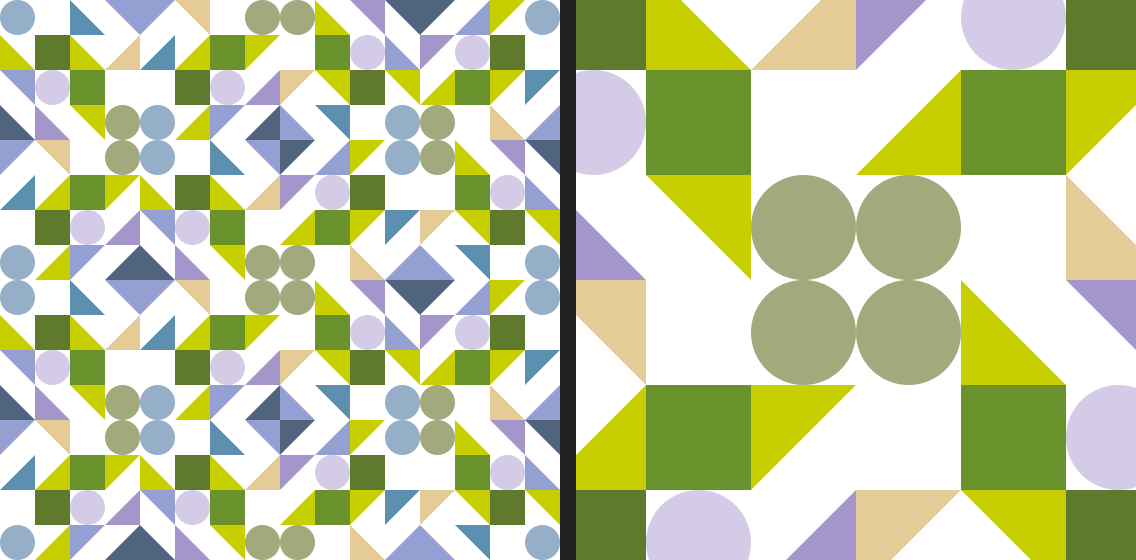
Left, the full canvas; right, a detail of the centre.
A WebGL 1 fragment shader for this pattern:

```glsl
precision highp float;
// Geometric quilt of discs, squares and half-square triangles on white.
// One 4 by 4 cell tile is laid in quarter turns: 0 1 2 3 along even rows
// of tiles and 1 0 3 2 along odd rows, giving rosettes and pinwheels.

uniform vec2 u_resolution;

const float TILES = 4.0;         // tiles across and down the canvas
const float CELLS = 4.0;         // cells along a tile side
const float DISC_RADIUS = 0.5;   // in cells

const vec3 WHITE      = vec3(1.0);
const vec3 MIST_BLUE  = vec3(0.584, 0.686, 0.784);
const vec3 SAGE       = vec3(0.635, 0.667, 0.490);
const vec3 LAVENDER   = vec3(0.831, 0.796, 0.902);
const vec3 MOSS       = vec3(0.373, 0.478, 0.176);
const vec3 LEAF       = vec3(0.416, 0.573, 0.173);
const vec3 LIME       = vec3(0.784, 0.812, 0.000);
const vec3 TEAL       = vec3(0.365, 0.561, 0.690);
const vec3 PERIWINKLE = vec3(0.580, 0.627, 0.824);
const vec3 PURPLE     = vec3(0.643, 0.588, 0.792);
const vec3 SAND       = vec3(0.898, 0.796, 0.584);
const vec3 SLATE      = vec3(0.314, 0.392, 0.490);

// Ink of each cell, one tile row per line from the top:
// 0 empty, 1-3 discs, 4-5 squares, 6-11 triangles.
const mat4 INKS = mat4(
   1.0, 0.0, 7.0,  8.0,
   6.0, 4.0, 6.0, 10.0,
   8.0, 3.0, 5.0,  0.0,
  11.0, 9.0, 6.0,  2.0);

// Right-angled corner of each triangle: 0 lower left, 1 upper right, 2 lower right.
const mat4 CORNERS = mat4(
  0.0, 0.0, 0.0, 1.0,
  0.0, 0.0, 0.0, 2.0,
  1.0, 0.0, 0.0, 0.0,
  0.0, 0.0, 1.0, 0.0);

vec4 oneHot(float i) {
  return vec4(equal(vec4(0.0, 1.0, 2.0, 3.0), vec4(i)));
}

float lookUp(mat4 grid, vec2 cell) {
  return dot(grid * oneHot(cell.y), oneHot(cell.x));
}

vec3 inkColour(float ink) {
  if (ink < 0.5) return WHITE;
  if (ink < 1.5) return MIST_BLUE;
  if (ink < 2.5) return SAGE;
  if (ink < 3.5) return LAVENDER;
  if (ink < 4.5) return MOSS;
  if (ink < 5.5) return LEAF;
  if (ink < 6.5) return LIME;
  if (ink < 7.5) return TEAL;
  if (ink < 8.5) return PERIWINKLE;
  if (ink < 9.5) return PURPLE;
  if (ink < 10.5) return SAND;
  return SLATE;
}

// Distance inside the cell's shape; p is centred on the cell, y down.
float shapeDepth(vec2 p, float ink, float corner) {
  if (ink < 3.5) return DISC_RADIUS - length(p);
  if (ink < 5.5) return 1.0;
  vec2 toCorner = vec2(corner < 0.5 ? -1.0 : 1.0,
                       abs(corner - 1.0) < 0.5 ? -1.0 : 1.0);
  return dot(p, toCorner) * inversesqrt(2.0);
}

void main() {
  // Position in cells, with y running down from the top
  float pixel = TILES * CELLS / u_resolution.y;
  vec2 pos = vec2(gl_FragCoord.x, u_resolution.y - gl_FragCoord.y) * pixel;

  // Quarter turns of this tile
  vec2 tile = mod(floor(pos / CELLS), vec2(4.0, 2.0));
  float turns = tile.x + tile.y * (1.0 - 2.0 * mod(tile.x, 2.0));

  // Undo the turns about the tile centre
  vec2 q = mod(pos, CELLS) - 0.5 * CELLS;
  for (int i = 0; i < 3; i++) {
    if (float(i) < turns - 0.5) q = vec2(-q.y, q.x);
  }
  q += 0.5 * CELLS;

  // Draw the shape of this cell
  vec2 cell = clamp(floor(q), 0.0, CELLS - 1.0);
  float ink = lookUp(INKS, cell);
  float depth = shapeDepth(q - cell - 0.5, ink, lookUp(CORNERS, cell));
  float cover = clamp(depth / pixel + 0.5, 0.0, 1.0);
  gl_FragColor = vec4(mix(WHITE, inkColour(ink), cover), 1.0);
}
```
